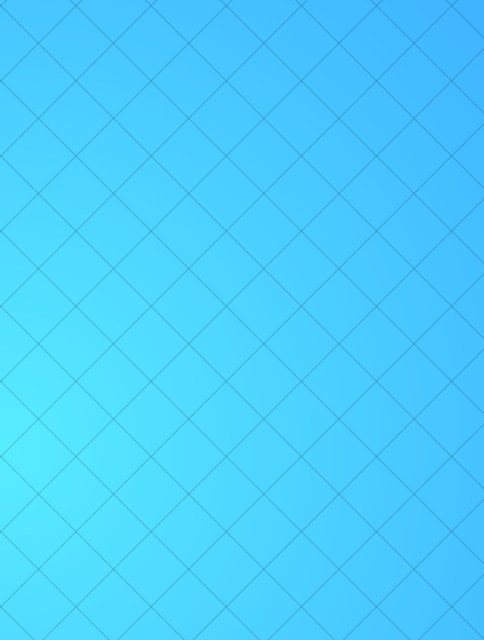
A WebGL 2 fragment shader for this background:

```glsl
#version 300 es
precision highp float;

uniform vec2 u_resolution;
out vec4 fragColor;

// Soft coverage of diagonal lines repeated along one axis sum or difference
float diagonalLines(float coord, float phase) {
    float period = 0.1174;
    float offset = abs(fract((coord - phase) / period + 0.5) - 0.5) * period;
    float dist = offset * inversesqrt(2.0);
    float pixel = 1.0 / u_resolution.y;
    return 1.0 - smoothstep(0.0009 - 0.5 * pixel, 0.0011 + 0.6 * pixel, dist);
}

void main() {
    // Height is one unit
    vec2 p = gl_FragCoord.xy / u_resolution.y;
    float aspect = u_resolution.x / u_resolution.y;

    // Radial glow from the left edge out to the far top corner
    vec2 glowCenter = vec2(0.0, 0.3);
    float glow = distance(p, glowCenter) / distance(vec2(aspect, 1.0), glowCenter);
    vec3 cyan = vec3(0.345, 0.927, 1.0);
    vec3 azure = vec3(0.245, 0.703, 1.0);
    vec3 color = mix(cyan, azure, clamp(glow, 0.0, 1.0));

    // Thin dark lattice, measured down from the top
    float depth = 1.0 - p.y;
    color *= 1.0 - 0.13 * diagonalLines(depth + p.x, 0.0102);
    color *= 1.0 - 0.13 * diagonalLines(depth - p.x, 0.0076);

    fragColor = vec4(color, 1.0);
}
```
